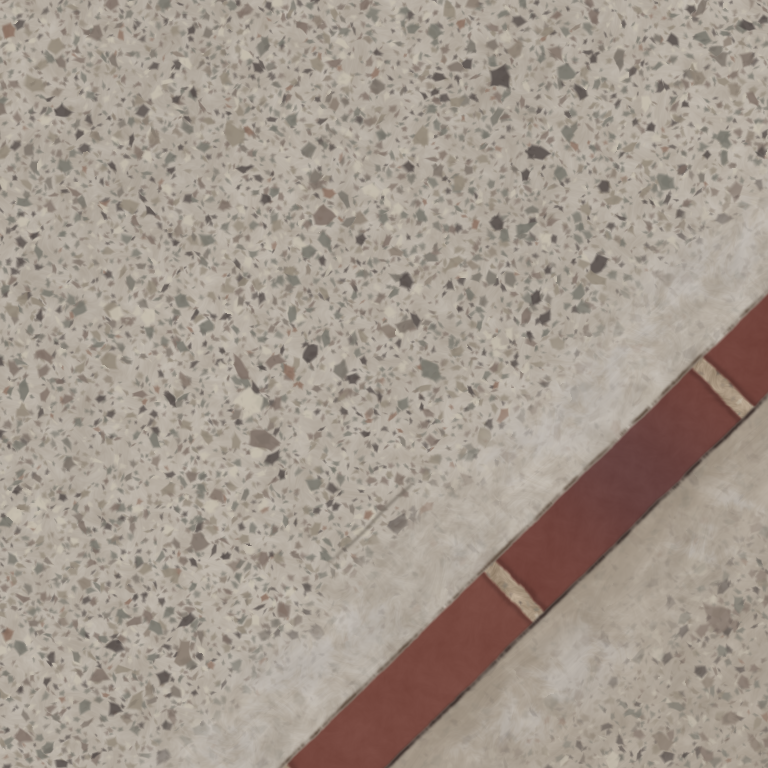
Reproduce this texture procedurally as a Shadertoy shader.

```glsl
// Exposed-aggregate concrete crossed by a diagonal course of red brick.
// Stones are angular cells scattered in layers of several sizes; stains are
// layered sines; brick, joints and bands are laid out in rotated coordinates.

const vec2 ALONG = vec2(0.715, 0.699);   // direction of the brick course
const vec2 ACROSS = vec2(-0.699, 0.715); // points to the upper left
const float TAU = 6.2832;

vec3 hash3(vec2 p) {
    vec3 q = fract(vec3(p.xyx) * vec3(0.1031, 0.1030, 0.0973));
    q += dot(q, q.yxz + 33.33);
    return fract((q.xxy + q.yzz) * q.zyx);
}

vec2 rotate(vec2 p, float a) {
    float c = cos(a), s = sin(a);
    return vec2(c * p.x - s * p.y, s * p.x + c * p.y);
}

// Layered, mutually warped sines, roughly -1 to 1.
float stain(vec2 p) {
    float sum = 0.0, amp = 0.55;
    for (int i = 0; i < 5; i++) {
        p = rotate(p, 1.1) * 1.75 + 3.7;
        p += 0.7 * sin(p.yx * 0.8);
        sum += amp * sin(p.x) * sin(p.y + 0.6);
        amp *= 0.72;
    }
    return sum;
}

float bell(float x, float width) {
    return exp(-x * x / (width * width));
}

// Angular stones, one per cell at most: x = coverage, y = stone id.
vec2 stones(vec2 p, float cells, float fill, float blur, float seed) {
    vec2 q = p * cells, base = floor(q), best = vec2(0.0);
    for (int j = -1; j <= 1; j++)
    for (int i = -1; i <= 1; i++) {
        vec2 cell = base + vec2(i, j);
        vec3 place = hash3(cell + seed), form = hash3(cell + seed + 57.3);
        if (place.z > fill) continue;
        vec2 local = rotate(q - cell - 0.1 - 0.8 * place.xy, TAU * form.x);
        local.y *= 1.0 + 0.9 * form.y;
        float size = mix(0.20, 0.46, form.z * form.z), d = -1.0;
        for (int k = 0; k < 5; k++) {
            float fk = float(k);
            vec3 side = hash3(cell + seed + 11.7 * fk + 5.0);
            float a = TAU * (fk + 0.6 * side.x) / 5.0;
            d = max(d, dot(local, vec2(cos(a), sin(a))) - size * (0.65 + 0.5 * side.y));
        }
        float cover = smoothstep(blur * cells, -blur * cells, d);
        if (cover > best.x) best = vec2(cover, fract(form.x * 7.0 + place.x * 5.0));
    }
    return best;
}

vec3 stoneColor(float id) {
    vec3 c = mix(vec3(0.46, 0.455, 0.42), vec3(0.49, 0.43, 0.395), smoothstep(0.3, 0.55, id));
    c = mix(c, vec3(0.57, 0.53, 0.47), smoothstep(0.55, 0.72, id));
    c = mix(c, vec3(0.31, 0.28, 0.27), step(0.86, id));
    c = mix(c, vec3(0.54, 0.43, 0.37), step(0.98, id));
    return mix(c, vec3(0.78, 0.75, 0.69), step(id, 0.14));
}

vec3 addStones(vec3 col, vec2 p, float cells, float fill, float blur, float amount) {
    vec2 st = stones(p, cells, fill, blur, cells * 1.37);
    return mix(col, stoneColor(st.y), st.x * amount);
}

vec3 concrete(vec2 p, float s, float t, float blur) {
    float broad = stain(p * 4.0), fine = stain(p * 42.0 + 9.0);
    float streak = stain(vec2(t * 14.0, s * 45.0));
    vec3 col = vec3(0.708, 0.675, 0.632) + 0.022 * broad + 0.04 * fine * vec3(0.9, 1.0, 1.1);

    // Smooth cement margins with pale, slightly blue stains
    float margin = bell(s + 0.185, 0.05) + bell(s + 0.43, 0.05);
    float pale = smoothstep(-0.25, 0.6, stain(p * 7.0 + 2.0) + 0.4 * fine);
    col = mix(col, vec3(0.735, 0.715, 0.695), 0.7 * margin * pale);
    float lower = smoothstep(-0.33, -0.36, s);
    float tan = lower * (0.4 + 0.5 * bell(s + 0.36, 0.04)) * (1.0 - 0.7 * pale * margin);
    col = mix(col, vec3(0.61, 0.56, 0.50), tan);
    col += 0.03 * streak * smoothstep(-0.10, -0.17, s);

    // Aggregate shows above the upper margin and again in the lower corner
    float edge = s + 0.02 * broad;
    float exposed = smoothstep(-0.18, -0.085, edge) + 0.75 * smoothstep(-0.42, -0.53, edge);
    exposed = 0.17 + 0.83 * exposed;
    vec2 w = p + 0.0013 * sin(p.yx * 190.0 + 2.0 * sin(p * 95.0));
    col = addStones(col, w, 105.0, 0.66, blur, 0.62 * exposed);
    col = addStones(col, w, 66.0, 0.62, blur, 0.74 * exposed);
    col = addStones(col, w, 43.0, 0.50, blur, 0.82 * exposed);
    col = addStones(col, w, 24.0, 0.13, blur, 0.85 * exposed);

    // Short trowel groove along the aggregate border
    float groove = bell(s + 0.11 + 0.001 * sin(t * 60.0), 0.0028);
    groove *= smoothstep(0.46, 0.54, t) * smoothstep(0.66, 0.63, t);
    return mix(col, vec3(0.45, 0.42, 0.38), 0.55 * groove);
}

vec3 brickCourse(vec2 p, float t, float blur) {
    float mottling = stain(p * 25.0), course = t - 0.639;
    float brickId = floor(course / 0.38);
    vec3 col = mix(vec3(0.465, 0.285, 0.25), vec3(0.445, 0.265, 0.235), step(0.0, brickId));
    col = mix(col, vec3(0.385, 0.255, 0.25), 0.8 * bell(t - 0.86, 0.10));
    col += 0.012 * mottling + 0.008 * stain(p * 90.0);
    float joint = abs(course - 0.38 * floor(course / 0.38 + 0.5)) + 0.002 * mottling;
    col *= 1.0 - 0.15 * bell(joint - 0.014, 0.004);
    vec3 mortar = vec3(0.64, 0.57, 0.49) + 0.09 * stain(p * 50.0);
    mortar = addStones(mortar, p, 95.0, 0.6, blur, 0.5);
    return mix(col, mortar, smoothstep(blur, -blur, joint - 0.0105));
}

void mainImage(out vec4 fragColor, in vec2 fragCoord) {
    vec2 p = fragCoord / iResolution.xy;
    float blur = max(0.0026, 1.0 / iResolution.y);
    float s = dot(p, ACROSS), t = dot(p, ALONG);
    float rough = 0.0010 * stain(p * 24.0);
    float offset = s + 0.304 + rough;

    vec3 col = concrete(p, s, t, blur);
    float inside = smoothstep(blur, -blur, abs(offset) - 0.0465);
    col = mix(col, brickCourse(p, t, blur), inside);

    // Dark gap below the course, thin dusty seam above it
    float wear = stain(vec2(t * 30.0, 1.0));
    float gap = bell(offset + 0.048, 0.003) * clamp(0.8 + 0.5 * wear, 0.0, 1.0);
    float seam = bell(offset - 0.049, 0.0028) * clamp(0.6 + 0.7 * wear, 0.0, 1.0);
    col = mix(col, vec3(0.22, 0.175, 0.16), 0.9 * gap);
    col = mix(col, vec3(0.40, 0.34, 0.29), seam);
    fragColor = vec4(col, 1.0);
}
```
